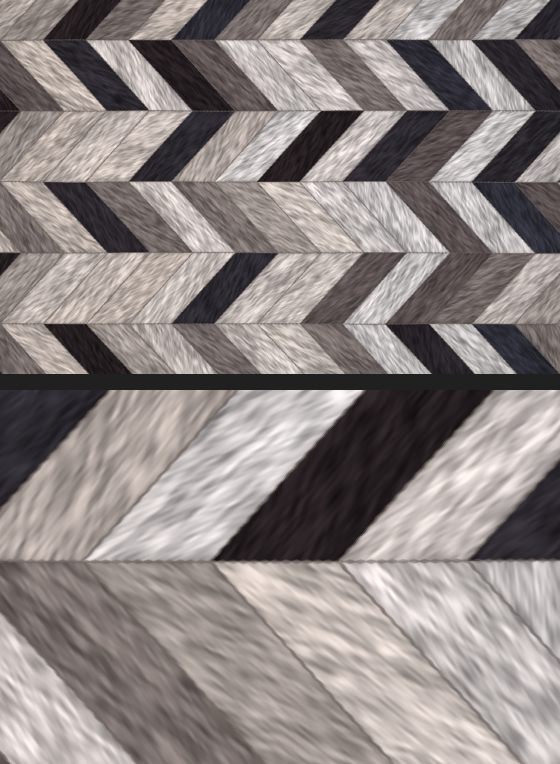
Top, the full canvas; bottom, a detail of the centre.
Give the GLSL for this pattern, as a WebGL 1 fragment shader.

```glsl
precision highp float;
// Chevron patchwork rug of stitched cowhide strips in cream, taupe, grey and black.

uniform vec2 u_resolution;

// All lengths are fractions of the canvas height.
#define ROW_HEIGHT 0.1895
#define ROW_START 0.1074
#define STRIP_WIDTH 0.1146
#define ROW_SHIFT 0.172
#define SEAM_WIDTH 0.0016
#define STITCH_PITCH 0.0095
#define STITCH_DEPTH 0.0026
#define FUR_SCALE vec2(42.0, 210.0)
#define FUR_CONTRAST 0.34
#define MOTTLE 0.20
#define SEED 7.0

float hash(vec2 p) {
  vec3 q = fract(vec3(p.xyx) * 0.1031);
  q += dot(q, q.yzx + 33.33);
  return fract((q.x + q.y) * q.z);
}

float noise(vec2 p) {
  vec2 i = floor(p), f = fract(p);
  f = f * f * (3.0 - 2.0 * f);
  return mix(mix(hash(i), hash(i + vec2(1.0, 0.0)), f.x),
             mix(hash(i + vec2(0.0, 1.0)), hash(i + vec2(1.0, 1.0)), f.x), f.y);
}

vec2 rotate(vec2 p, float a) {
  float c = cos(a), s = sin(a);
  return vec2(c * p.x + s * p.y, c * p.y - s * p.x);
}

// Hide colour: an irregular rotation through black, grey, taupe and cream.
vec3 hideColor(vec2 cell, float across) {
  float pick = hash(cell + SEED);
  float vary = hash(cell * 3.0 + 41.0);
  float tone = fract(0.382 * cell.x + hash(vec2(cell.y, SEED)) + 0.4 * pick);
  vec3 black = mix(vec3(0.15, 0.12, 0.13), vec3(0.18, 0.18, 0.22), clamp(across * 0.6 + vary - 0.4, 0.0, 1.0));
  vec3 cream = mix(vec3(0.77, 0.72, 0.69), vec3(0.73, 0.71, 0.71), clamp(across + vary - 0.5, 0.0, 1.0));
  vec3 c = black;
  c = mix(c, vec3(0.35, 0.31, 0.31), step(0.28, tone));
  c = mix(c, vec3(0.47, 0.43, 0.42), step(0.38, tone));
  c = mix(c, vec3(0.61, 0.57, 0.55), step(0.48, tone));
  c = mix(c, cream, step(0.56, tone));
  return c * (0.95 + 0.1 * vary);
}

// Short hairs lying along one direction, with finer hairs on top.
float fur(vec2 p, float angle) {
  vec2 q = rotate(p, angle);
  q.y += 0.006 * noise(p * 35.0);
  float hairs = noise(q * FUR_SCALE) - 0.5;
  float fine = noise(rotate(p, angle + 0.25) * FUR_SCALE * 1.7 + 19.0) - 0.5;
  return hairs + 0.6 * fine;
}

float zigzag(float along) {
  return (abs(fract(along / STITCH_PITCH) - 0.5) - 0.25) * STITCH_DEPTH;
}

vec3 rug(vec2 p, float aspect) {
  // Slight unevenness from hand sewing
  vec2 w = p + 0.004 * (vec2(noise(p * 5.0), noise(p * 5.0 + 31.0)) - 0.5);

  // Rows lean right and left in turn
  float v = (w.y - ROW_START) / ROW_HEIGHT;
  float row = floor(v), down = fract(v);
  float odd = mod(row, 2.0);
  float lean = mix(down, 1.0 - down, odd);
  float u = (w.x - ROW_SHIFT * lean + zigzag(w.y)) / STRIP_WIDTH;
  vec2 cell = vec2(floor(u), row);

  // Distance to the nearest slanted and level seams
  float slope = ROW_HEIGHT / length(vec2(ROW_HEIGHT, ROW_SHIFT));
  float slant = (0.5 - abs(fract(u) - 0.5)) * STRIP_WIDTH * slope;
  float level = (0.5 - abs(down - 0.5)) * ROW_HEIGHT;
  float edge = min(slant, abs(level + zigzag(w.x)));

  // Hide with mottling and nap
  float side = 1.0 - 2.0 * odd;
  float angle = side * 0.83 + 0.9 * (hash(cell + 73.0) - 0.5);
  vec3 c = hideColor(cell, p.x / aspect);
  vec2 nap = rotate(p, angle) * vec2(12.0, 30.0) + cell * 9.0;
  float blotch = noise(nap) + 0.5 * noise(nap * 2.3) - 0.75;
  float hair = fur(p + cell * 0.37, angle);
  c *= 1.0 + MOTTLE * blotch + FUR_CONTRAST * hair;
  c += 0.035 * hair;

  // Hide dips towards the seam, thread fills it
  c *= 1.0 - 0.16 * exp(-edge / 0.0035);
  float thread = 1.0 - smoothstep(SEAM_WIDTH * 0.4, SEAM_WIDTH * 1.3, edge);
  float stitch = 0.45 + 0.35 * noise(p * 150.0);
  return mix(c, vec3(0.43, 0.39, 0.37), thread * stitch);
}

void main() {
  float aspect = u_resolution.x / u_resolution.y;
  vec3 color = vec3(0.0);
  // Four samples per pixel smooth every edge
  for (int i = 0; i < 4; i++) {
    float k = float(i);
    vec2 offset = vec2(mod(k, 2.0), floor(k * 0.5)) * 0.5 - 0.25;
    vec2 p = (gl_FragCoord.xy + offset) / u_resolution.y;
    color += 0.25 * rug(vec2(p.x, 1.0 - p.y), aspect);
  }
  // Soft falloff of light towards the corners
  vec2 q = gl_FragCoord.xy / u_resolution - 0.5;
  color *= 1.03 - 0.22 * dot(q, q);
  gl_FragColor = vec4(clamp(color, 0.0, 1.0), 1.0);
}
```
